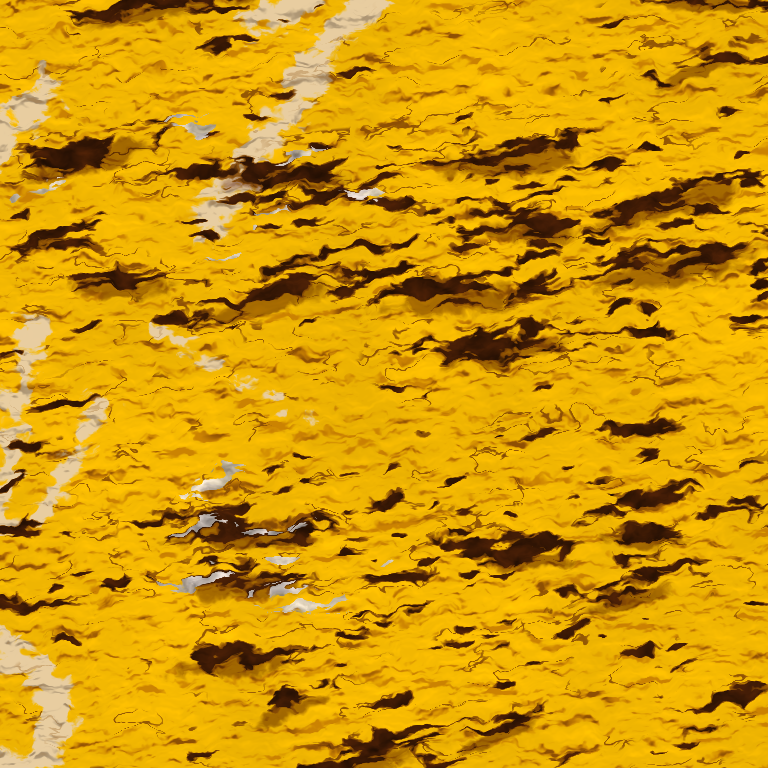
Write a WebGL 1 fragment shader that draws this texture.

```glsl
precision highp float;
// Weathered yellow paint: slanted fine wrinkles, wiry dark tears with soft shadows,
// worn cream brush strokes and a few grey peeled flakes.
// Wrinkles are shaded fbm relief; tears are jittered ellipses filled with ridged strands.

uniform vec2 u_resolution;

const vec3 YELLOW = vec3(0.980, 0.742, 0.008);
const vec3 AMBER  = vec3(0.780, 0.490, 0.010);
const vec3 BROWN  = vec3(0.510, 0.275, 0.018);
const vec3 DARK   = vec3(0.235, 0.100, 0.020);
const vec3 CREAM  = vec3(0.905, 0.810, 0.680);
const vec3 GREY   = vec3(0.780, 0.750, 0.730);
const vec3 SHADOW = vec3(0.620, 0.500, 0.500);

const float TILT = 0.12;                      // rise of the grain to the right
const vec2 WRINKLE_FREQ = vec2(25.0, 56.0);
const vec2 HAIRLINE_FREQ = vec2(17.0, 44.0);
const vec2 STRAND_FREQ = vec2(17.0, 52.0);
const vec2 FRAY_FREQ = vec2(48.0, 95.0);
const vec2 LARGE_CELL = vec2(0.250, 0.085);
const vec2 MEDIUM_CELL = vec2(0.110, 0.040);
const vec2 NICK_CELL = vec2(0.048, 0.021);
const vec2 FLAKE_CELL = vec2(0.110, 0.065);
const float BAND_CENTRE = 0.71;               // height of the densest tear band
const float BAND_PERIOD = 0.42;

float hash(vec2 p) {
  return fract(sin(dot(p, vec2(127.1, 311.7))) * 43758.55);
}

float noise(vec2 p) {
  vec2 i = floor(p), f = fract(p);
  f = f * f * (3.0 - 2.0 * f);
  return mix(mix(hash(i), hash(i + vec2(1.0, 0.0)), f.x),
             mix(hash(i + vec2(0.0, 1.0)), hash(i + 1.0), f.x), f.y);
}

float fbm(vec2 p) {
  float sum = 0.0, amp = 0.52;
  for (int i = 0; i < 4; i++) {
    sum += amp * noise(p);
    p = mat2(1.9, 0.35, -0.35, 1.9) * p + 17.3;
    amp *= 0.5;
  }
  return sum;
}

// 1 on thin winding lines, falling off to both sides.
float ridge(vec2 p, float sharpness) {
  return 1.0 - sharpness * abs(fbm(p) - 0.48);
}

// Share of cells that are torn: two bands, sparse at the left.
float crowding(vec2 uv) {
  float band = 0.5 + 0.5 * cos(6.2832 * (uv.y - BAND_CENTRE) / BAND_PERIOD);
  float side = mix(0.35, 1.0, smoothstep(0.18, 0.32, uv.x));
  return side * mix(0.16, 1.0, band);
}

// Scattered ellipses: 1 at a centre, 0 at the rim, -1 far away.
float tears(vec2 p, vec2 cell, float seed, float amount) {
  float best = -1.0;
  vec2 home = floor(p / cell);
  for (int j = -1; j <= 1; j++) {
    for (int i = -1; i <= 1; i++) {
      vec2 id = home + vec2(float(i), float(j));
      vec2 key = id + seed;
      vec2 jitter = vec2(hash(key), hash(key + 19.7));
      vec2 centre = (id + 0.2 + 0.6 * jitter) * cell;
      float chance = amount * crowding(centre + vec2(0.0, TILT * centre.x));
      vec2 q = p - centre;
      q.y -= 0.5 * (hash(key + 37.1) - 0.45) * q.x;
      vec2 size = cell * vec2(0.55, 0.33) * mix(0.45, 1.0, hash(key + 53.9));
      if (hash(key + 71.3) < chance) best = max(best, 1.0 - length(q / size));
    }
  }
  return best;
}

// Signed distance to a brush stroke from a to b.
float stroke(vec2 p, vec2 a, vec2 b, float radius) {
  vec2 ab = b - a;
  float t = clamp(dot(p - a, ab) / dot(ab, ab), 0.0, 1.0);
  return length(p - a - t * ab) - radius;
}

float strokes(vec2 p) {
  float d = stroke(p, vec2(0.49, 1.02), vec2(0.27, 0.71), 0.022);
  d = min(d, stroke(p, vec2(0.33, 0.97), vec2(0.43, 1.01), 0.018));
  d = min(d, stroke(p, vec2(0.06, 0.88), vec2(-0.02, 0.79), 0.025));
  d = min(d, stroke(p, vec2(0.04, 0.57), vec2(0.0, 0.32), 0.018));
  d = min(d, stroke(p, vec2(0.13, 0.47), vec2(0.055, 0.33), 0.014));
  d = min(d, stroke(p, vec2(0.21, 0.57), vec2(0.40, 0.45), 0.005));
  return min(d, abs(length(p - vec2(0.0, 0.07)) - 0.075) - 0.023);
}

void main() {
  vec2 uv = gl_FragCoord.xy / u_resolution;
  vec2 p = uv - vec2(0.0, TILT * uv.x);
  vec2 warp = vec2(fbm(uv * 38.0), fbm(uv * 38.0 + 43.0)) - 0.5;
  vec2 w = p + warp * vec2(0.026, 0.022);

  // Wrinkled paint, lit from above
  vec2 g = w * WRINKLE_FREQ;
  float slope = fbm(g + vec2(0.05, 0.22)) - fbm(g);
  float wrinkle = smoothstep(0.025, 0.145, slope);
  float patches = noise(p * vec2(17.0, 37.0) + 5.0);
  float crease = smoothstep(0.10, 0.20, slope) * smoothstep(0.30, 0.60, patches);
  float hairline = smoothstep(0.72, 0.92, ridge(w * HAIRLINE_FREQ, 13.0))
                 * smoothstep(0.50, 0.72, noise(p * vec2(24.0, 48.0)));
  vec3 color = YELLOW * (0.965 + 0.11 * (fbm(uv * 9.0) - 0.5) - 0.3 * min(slope, 0.0));
  color = mix(color, AMBER, 0.9 * wrinkle);

  // Worn cream strokes
  float grain = fbm(w * vec2(55.0, 85.0));
  float paint = 1.0 - smoothstep(-0.006, 0.004, strokes(uv + warp * 0.02) + 0.06 * (grain - 0.44));
  color = mix(color, CREAM * (1.0 - 0.25 * wrinkle), 0.92 * paint);
  color = mix(color, BROWN, 0.85 * max(crease, hairline) * (1.0 - 0.7 * paint));

  // Soft shadows below the large tears
  float shade = tears(w + vec2(-0.004, 0.012), LARGE_CELL, 3.0, 0.9);
  color = mix(color, color * SHADOW, 0.85 * smoothstep(0.05, 0.50, shade + 0.8 * (grain - 0.49)));

  // Wiry tears in three sizes
  float fray = 0.85 * (ridge(w * STRAND_FREQ, 7.0) - 0.5) + 1.3 * (fbm(w * FRAY_FREQ) - 0.49);
  float field = tears(w, LARGE_CELL, 3.0, 0.9);
  field = max(field, tears(w, MEDIUM_CELL, 11.0, 0.55));
  field = max(field, tears(w, NICK_CELL, 29.0, 0.42) - 0.06);
  field += fray;
  color = mix(color, BROWN, 0.9 * smoothstep(-0.04, 0.20, field));
  color = mix(color, DARK * (0.45 + 1.1 * grain), smoothstep(0.20, 0.42, field));

  // Peeled grey flakes, mostly left of the middle
  float reach = 0.45 * (1.0 - smoothstep(0.40, 0.60, uv.x));
  float flake = tears(w + vec2(0.0, 0.006), FLAKE_CELL, 47.0, 0.45) + fray + reach - 0.45;
  float lift = reach > 0.0 ? smoothstep(0.42, 0.56, flake) : 0.0;
  color = mix(color, GREY * (0.5 + 1.0 * grain), 0.9 * lift);

  gl_FragColor = vec4(clamp(color, 0.0, 1.0), 1.0);
}
```
